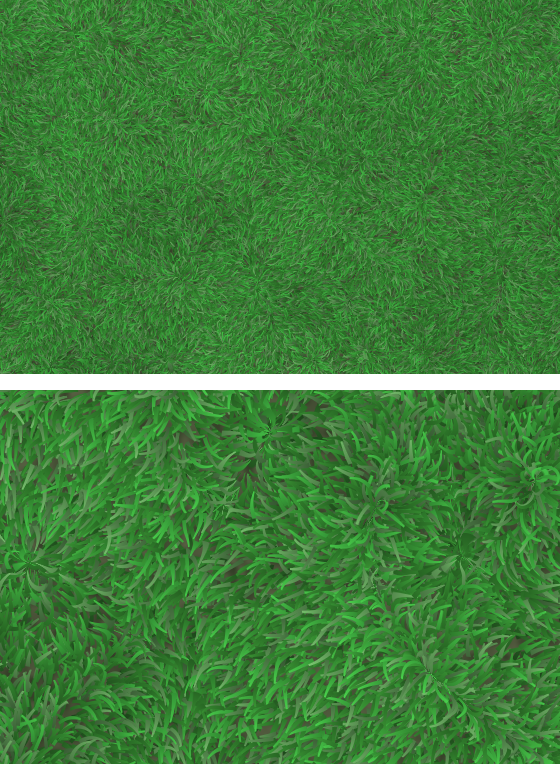
Top: the whole. Bottom: its middle third, enlarged.
Give the GLSL for this texture, as a Shadertoy shader.

```glsl
// Dense lawn seen from above: short tapered grass blades over dark soil.
// Jittered grids of blades are stacked from dark and low to bright and high;
// the slope of a smooth noise field fans the blades out into soft tufts.

const int   LAYERS       = 11;
const float CELL         = 0.0142;  // grid spacing, in canvas heights
const float HALF_LENGTH  = 0.0132;  // longest blade, half its length
const float HALF_WIDTH   = 0.0019;
const float BEND         = 14.0;    // curvature of a blade
const float SPREAD       = 1.25;    // random turn away from the tuft
const float TUFT_SCALE   = 4.5;
const float PATCH_SCALE  = 32.0;
const float MIN_DENSITY  = 0.50;
const float MAX_DENSITY  = 0.88;

const vec3 SOIL_DARK  = vec3(0.20, 0.24, 0.15);
const vec3 SOIL_LIGHT = vec3(0.33, 0.36, 0.25);
const vec3 DARK_GREEN = vec3(0.13, 0.31, 0.12);
const vec3 MID_GREEN  = vec3(0.19, 0.49, 0.17);
const vec3 LUSH_GREEN = vec3(0.25, 0.71, 0.26);
const vec3 PALE_GREEN = vec3(0.36, 0.58, 0.33);

float hash(vec2 p) {
    return fract(sin(dot(p, vec2(12.9898, 78.233))) * 43758.5453);
}

vec4 hash4(vec2 p) {
    return vec4(hash(p), hash(p + 17.3), hash(p + 41.7), hash(p + 73.1));
}

float noise(vec2 p) {
    vec2 i = floor(p), f = fract(p);
    f = f * f * (3.0 - 2.0 * f);
    return mix(mix(hash(i), hash(i + vec2(1, 0)), f.x),
               mix(hash(i + vec2(0, 1)), hash(i + vec2(1, 1)), f.x), f.y);
}

float tuftHeight(vec2 p) {
    p *= TUFT_SCALE;
    return noise(p) + 0.4 * noise(mat2(0.8, 0.6, -0.6, 0.8) * p * 2.1 + 9.0);
}

// Direction of growth: down the slope of the tuft field
float tuftAngle(vec2 p) {
    const vec2 e = vec2(0.008, 0.0);
    vec2 slope = vec2(tuftHeight(p + e.xy) - tuftHeight(p - e.xy),
                      tuftHeight(p + e.yx) - tuftHeight(p - e.yx));
    return atan(-slope.y, -slope.x + 1e-5);
}

// Coverage of a blade along x, thick at the root and thin at the tip
float bladeMask(vec2 q, float halfLength, float bend, float pixel) {
    q.y += bend * q.x * q.x;
    float along = clamp(q.x / halfLength, -1.0, 1.0);
    float width = HALF_WIDTH * (0.78 - 0.34 * along);
    float side = clamp((width - abs(q.y)) / pixel + 0.5, 0.0, 1.0);
    float ends = clamp((halfLength - abs(q.x)) / pixel + 0.5, 0.0, 1.0);
    return side * ends;
}

vec3 bladeColor(float tone, float kind) {
    vec3 green = mix(DARK_GREEN, MID_GREEN, smoothstep(0.0, 0.5, tone));
    green = mix(green, LUSH_GREEN, smoothstep(0.5, 1.0, tone));
    return mix(green, PALE_GREEN * (0.55 + 0.6 * tone), step(0.74, kind));
}

void mainImage(out vec4 fragColor, in vec2 fragCoord) {
    float pixel = 1.0 / iResolution.y;
    vec2 p = fragCoord * pixel;
    float flow = tuftAngle(p);

    // Soil
    vec3 color = mix(SOIL_DARK, SOIL_LIGHT, noise(p * 140.0));

    // Blades, lowest layer first
    for (int layer = 0; layer < LAYERS; layer++) {
        float depth = float(layer) / float(LAYERS - 1);
        vec2 g = p / CELL + float(layer) * vec2(0.37, 0.61);
        vec2 base = floor(g);
        for (int y = -1; y <= 1; y++)
        for (int x = -1; x <= 1; x++) {
            vec2 cell = base + vec2(x, y);
            vec4 r = hash4(cell + float(layer) * 37.0);
            vec4 s = fract(r.wzyx * 91.7);

            // Place and turn the blade
            vec2 d = (g - cell - r.xy) * CELL;
            float angle = flow + SPREAD * (r.z + s.z - 1.0);
            float c = cos(angle), k = sin(angle);
            vec2 q = vec2(c * d.x + k * d.y, c * d.y - k * d.x);
            float halfLength = HALF_LENGTH * mix(0.55, 1.0, s.w);
            float mask = bladeMask(q, halfLength, BEND * (s.y - 0.5) * 2.0, pixel);
            if (mask <= 0.0) continue;

            // Thin out the grass over bare patches
            float cover = noise((p - d) * PATCH_SCALE);
            float density = mix(MIN_DENSITY, MAX_DENSITY, smoothstep(0.15, 0.6, cover));
            if (s.x > density) continue;

            float tone = 0.36 * depth + 0.64 * r.w;
            float shade = 0.97 + 0.14 * q.x / halfLength;
            color = mix(color, bladeColor(tone, s.y) * shade, mask);
        }
    }

    // Broad light and dark areas
    color *= 0.93 + 0.14 * noise(p * 5.0 + 31.0);
    fragColor = vec4(color, 1.0);
}
```
